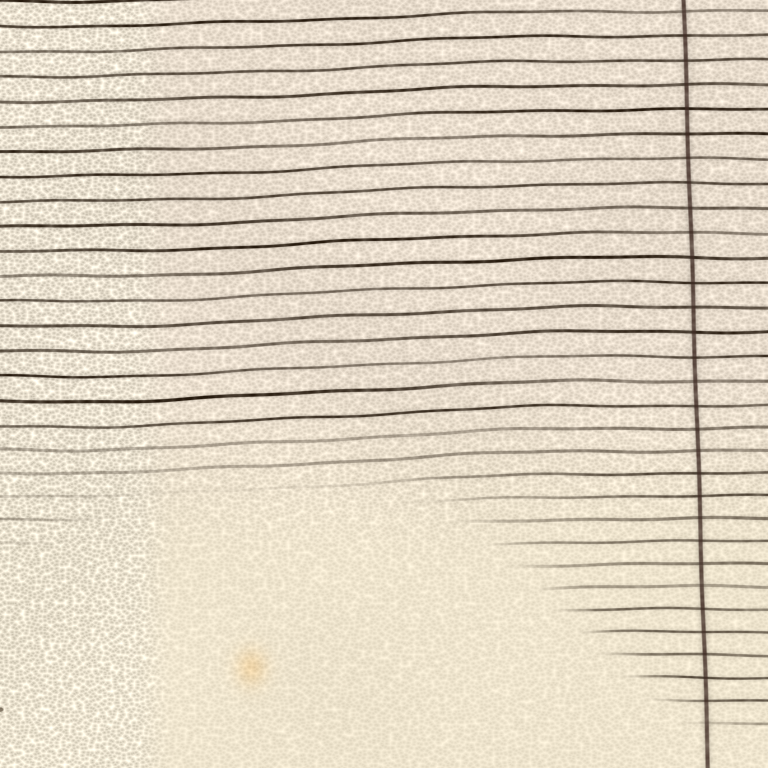
This texture is drawn by a WebGL 2 fragment shader. Its source:

```glsl
#version 300 es
precision highp float;

uniform vec2 u_resolution;
out vec4 fragColor;

float hash(vec2 p) {
    p = fract(p * vec2(0.1031, 0.1137));
    p += dot(p, p.yx + 33.33);
    return fract((p.x + p.y) * p.x * 17.0);
}

// Distance to the nearest scattered point, about 0 to 1
float cellular(vec2 p) {
    vec2 cell = floor(p), f = fract(p);
    float nearest = 2.0;
    for (int j = -1; j <= 1; j++)
        for (int i = -1; i <= 1; i++) {
            vec2 o = vec2(i, j);
            vec2 id = cell + o + 50.0;
            vec2 point = o + vec2(hash(id), hash(id + 71.7));
            nearest = min(nearest, length(point - f));
        }
    return nearest;
}

float waves(vec2 p) {
    return (sin(p.x * 11.0 + 2.0 * sin(p.y * 7.0)) + sin(p.y * 13.0 + 2.0 * sin(p.x * 8.0))) * 0.5;
}

// Height of a ruled line below the top edge
float ruleHeight(float k, float x) {
    float start = 0.0339 + 0.0326 * min(k, 16.0) + 0.03 * max(k - 16.0, 0.0);
    float rise = (0.0195 + 0.0005 * k) * smoothstep(0.08, 0.8, x);
    float wobble = 0.0012 * sin(x * 17.0 + k * 0.35) + 0.0007 * sin(x * 39.0 + k * 2.1);
    return start - rise + wobble;
}

vec3 paper(vec2 p, float leftStrip) {
    vec3 color = mix(vec3(0.925, 0.878, 0.815), vec3(0.945, 0.905, 0.815), smoothstep(0.45, 0.75, p.y));
    color = mix(color, vec3(0.935, 0.905, 0.835), leftStrip * 0.7);
    color += 0.01 * waves(p);
    // Fibres and coarse speckle
    float fine = cellular(p * vec2(165.0, 210.0)) - 0.48;
    float broad = cellular(p * vec2(65.0, 90.0) + 19.0) - 0.48;
    float calm = mix(1.0, 0.65, smoothstep(0.6, 0.75, p.y));
    color += fine * mix(0.17 * calm, 0.28, leftStrip) + broad * 0.06 * calm;
    // Orange stain
    float stain = exp(-dot((p - vec2(0.327, 0.869)) * vec2(50.0, 42.0), (p - vec2(0.327, 0.869)) * vec2(50.0, 42.0)));
    return color - stain * vec3(0.0, 0.06, 0.14);
}

void main() {
    vec2 p = gl_FragCoord.xy / u_resolution;
    p.y = 1.0 - p.y;
    float pixel = 1.0 / u_resolution.y;
    float leftStrip = smoothstep(0.23, 0.17, p.x);
    vec3 color = paper(p, leftStrip);

    // Ruling wears away below a curved limit
    float limit = 0.635 + 0.07 * smoothstep(0.25, 0.0, p.x) + 0.33 * smoothstep(0.5, 1.0, p.x);
    float wear = smoothstep(limit + 0.03, limit - 0.05, p.y);
    float paleBand = mix(0.42, 0.75, smoothstep(0.6, 0.9, p.x));
    wear *= mix(1.0, paleBand, smoothstep(0.555, 0.575, p.y + 0.02 * p.x));
    float dryness = cellular(vec2(p.x * 75.0, p.y * 60.0) + 7.0);

    // Horizontal rules
    float ink = 0.0, halo = 0.0;
    for (int i = -1; i < 31; i++) {
        float k = float(i);
        float d = abs(p.y - ruleHeight(k, p.x));
        float halfWidth = 0.0012 + 0.0006 * hash(vec2(k + 9.0, 3.0));
        float strength = 0.72 + 0.28 * sin(k * 2.5 + 1.4) * sin(p.x * 5.0 + k * 1.7);
        strength *= i < 0 ? smoothstep(0.28, 0.2, p.x) : 1.0;
        ink = max(ink, strength * smoothstep(halfWidth + pixel, halfWidth - pixel * 0.6, d));
        halo = max(halo, strength * exp(-d * d / 0.000011));
    }
    ink *= wear * (1.1 - 0.35 * dryness);
    color *= 1.0 - 0.16 * halo * wear;
    color = mix(color, vec3(0.15, 0.10, 0.05), clamp(ink, 0.0, 1.0));

    // Vertical margin rule
    float margin = abs(p.x - 0.890 - 0.032 * p.y - 0.0006 * sin(p.y * 23.0));
    float marginInk = smoothstep(0.0026 + pixel, 0.0026 - pixel, margin);
    marginInk *= 0.85 - 0.25 * cellular(p * vec2(40.0, 95.0));
    color *= 1.0 - 0.15 * exp(-margin * margin / 0.00003);
    color = mix(color, vec3(0.25, 0.17, 0.14), marginInk);

    // Small nick on the left edge
    float nick = length((p - vec2(0.0, 0.924)) * vec2(1.0, 1.6));
    color = mix(color, vec3(0.33, 0.28, 0.21), 0.7 * smoothstep(0.006, 0.003, nick));

    fragColor = vec4(clamp(color, 0.0, 1.0), 1.0);
}
```
